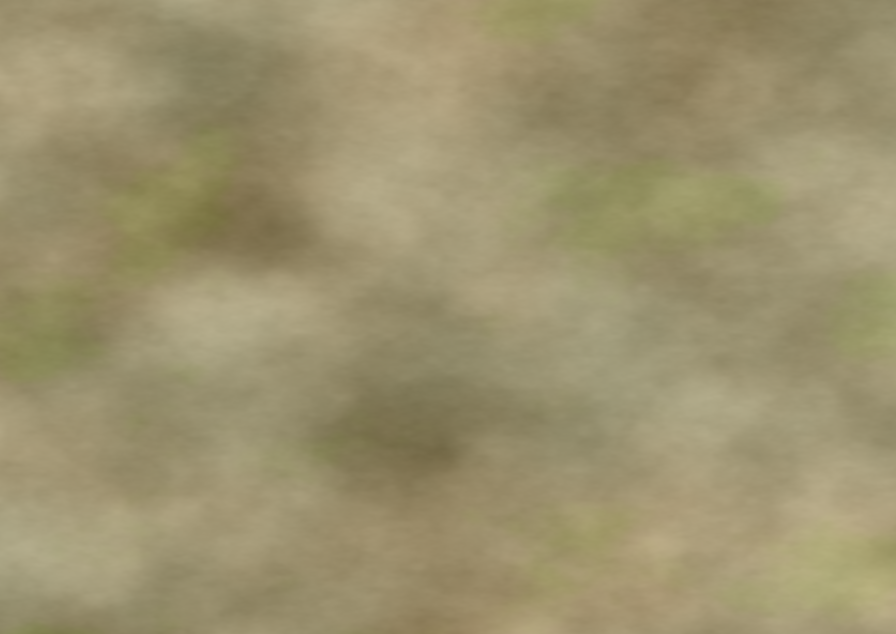
This texture is drawn by a Shadertoy shader. Its source:

```glsl
// Draws a mottled khaki backdrop: soft cloudy blotches with faint green and brown stains.

// Tunable values; lengths are relative to the canvas height
const vec3 KHAKI = vec3(0.599, 0.553, 0.419);
const vec3 GREEN_STAIN = vec3(-0.022, 0.012, -0.045);
const vec3 WARM_SHIFT = vec3(0.070, -0.005, -0.025);
const vec2 BLOTCH_FREQ = vec2(3.7, 5.4);
const vec2 STAIN_FREQ = vec2(3.6, 5.6);
const vec2 WARM_FREQ = vec2(2.6, 3.6);
const vec2 FIBRE_FREQ = vec2(42.0, 105.0);
const float BLOTCH_CONTRAST = 0.38;
const float FIBRE_CONTRAST = 0.026;
const float OCTAVE_GAIN = 0.5;
const mat2 OCTAVE_TURN = mat2(1.92, 0.56, -0.56, 1.92);

// Integer hash of a lattice cell, 0 to 1
float hash(vec2 cell) {
    uvec2 q = uvec2(ivec2(cell)) * uvec2(1597334673u, 3812015801u);
    uint h = (q.x ^ q.y) * 1597334673u;
    h = (h ^ (h >> 15)) * 2246822519u;
    h ^= h >> 13;
    return float(h >> 8) / 16777216.0;
}

// Smooth value noise
float noise(vec2 p) {
    vec2 cell = floor(p);
    vec2 f = p - cell;
    f = f * f * f * (f * (f * 6.0 - 15.0) + 10.0);
    float low = mix(hash(cell), hash(cell + vec2(1, 0)), f.x);
    float high = mix(hash(cell + vec2(0, 1)), hash(cell + vec2(1, 1)), f.x);
    return mix(low, high, f.y);
}

// Sum of turned octaves, centred on zero
float clouds(vec2 p, int octaves) {
    float sum = 0.0, total = 0.0, weight = 1.0;
    for (int i = 0; i < octaves; i++) {
        sum += weight * (noise(p) - 0.5);
        total += weight;
        weight *= OCTAVE_GAIN;
        p = OCTAVE_TURN * p + vec2(17.3, 9.1);
    }
    return sum / total;
}

void mainImage(out vec4 fragColor, in vec2 fragCoord) {
    vec2 p = fragCoord / iResolution.y;

    // Light and dark blotches with fine, mostly level fibres
    float blotch = clouds(p * BLOTCH_FREQ + vec2(31.7, 12.4), 7);
    float fibre = clouds(p * FIBRE_FREQ + vec2(5.2, 61.8), 2);
    vec3 color = KHAKI + BLOTCH_CONTRAST * blotch + FIBRE_CONTRAST * fibre;

    // Drift between warm brown and cool olive
    color += WARM_SHIFT * clouds(p * WARM_FREQ + vec2(83.1, 47.6), 5);

    // Sparse green stains
    float stain = clouds(p * STAIN_FREQ + vec2(54.9, 90.3), 5);
    color += GREEN_STAIN * smoothstep(0.08, 0.28, stain);

    fragColor = vec4(color, 1.0);
}
```
